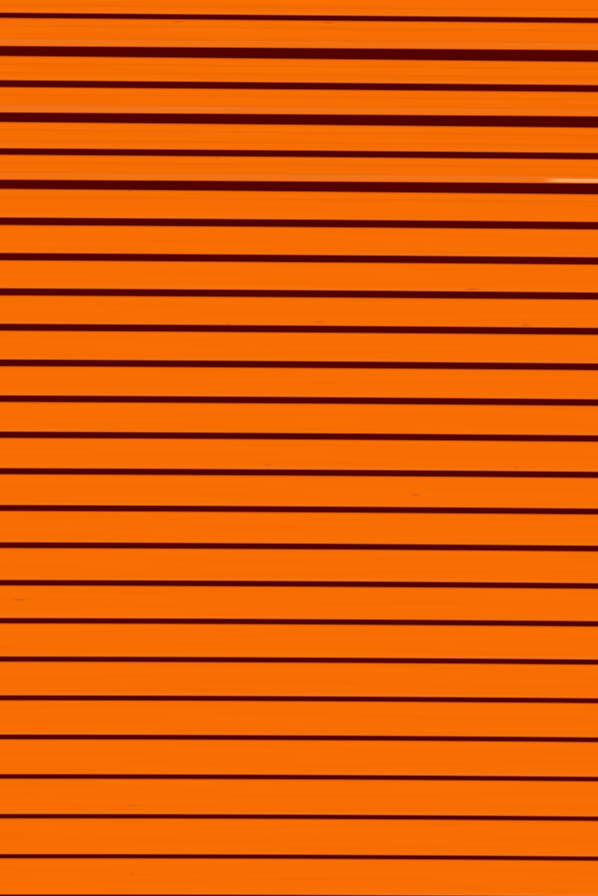
A Shadertoy shader for this texture:

```glsl
// Orange slatted shutter: 25 dark, slightly tilted gaps, spaced wider down the canvas.
// A quadratic gives each gap's height; its inverse finds the nearest gap, and
// layered sines and cellular specks add unevenness and wear.

float hash(vec2 p) {
    return fract(sin(dot(p, vec2(127.1, 311.7))) * 4375.85);
}

// Sparse flattened specks, one candidate per cell
float specks(vec2 p) {
    vec2 cell = floor(p);
    vec2 centre = 0.3 + 0.4 * vec2(hash(cell + 3.0), hash(cell + 7.0));
    vec2 radius = vec2(0.05 + 0.2 * hash(cell + 11.0), 0.05);
    float dist = length((fract(p) - centre) / radius);
    return step(0.93, hash(cell)) * (1.0 - smoothstep(0.2, 1.0, dist));
}

void mainImage(out vec4 fragColor, in vec2 fragCoord) {
    vec2 uv = fragCoord / iResolution.xy;
    float soft = max(768.0 / iResolution.y, 1.2) * 0.75;

    // Height measured downward in 768ths of the canvas, sheared by the tilt
    float y = 768.0 * (1.0 - uv.y);
    float side = uv.x - 0.5;
    y -= mix(2.0, 4.5, uv.y) * side + 2.5 * (1.0 - uv.y) * side * side;

    // Nearest gap: height = 14.5 + 28.6 n + 0.1163 n^2
    float root = sqrt(max(28.6 * 28.6 + 0.4652 * (y - 14.5), 0.0));
    float n = clamp(round((root - 28.6) / 0.2326), 0.0, 24.0);
    float shift = 1.4 * sin(0.29 * n) + 2.2 * exp(-(n - 1.0) * (n - 1.0))
                - 2.0 * exp(-2.0 * (n - 5.0) * (n - 5.0));
    float d = y - (14.5 + 28.6 * n + 0.1163 * n * n + shift);

    // Odd gaps near the top are heavier and widen to the right
    float top = step(n, 5.5);
    float heavy = top * mod(n, 2.0);
    float width = mix(7.6, 3.5, n / 24.0) + heavy * (2.0 + 1.5 * side)
                - 1.2 * top * (1.0 - heavy) - 1.8 * step(n, 0.5);
    float edge = abs(d) - 0.5 * width;
    float gap = 1.0 - smoothstep(-soft, soft, edge);

    // Painted face with faint horizontal brushing
    vec3 col = vec3(0.97, 0.43, 0.01);
    col += 0.006 * sin(y * 0.7 + 2.0 * sin(uv.x * 5.0 + n)) * sin(y * 0.23 + uv.x * 3.0);

    // Paler lip above each gap, broad over the heavy ones
    float lipHeight = 2.2 + 4.5 * heavy;
    float lip = step(d, 0.0) * (1.0 - smoothstep(lipHeight - soft, lipHeight + soft, edge));
    col = mix(col, vec3(0.95, 0.46, 0.11), lip * (0.65 + 0.25 * sin(n * 2.3 + uv.x * 4.0)));

    // Dull rim under the gap, and a faint seam on the upper slats
    float rim = step(0.0, d) * (1.0 - smoothstep(0.0, 1.8, edge));
    col = mix(col, vec3(0.80, 0.36, 0.12), 0.6 * rim);
    float seam = 1.0 - smoothstep(0.4, 1.6, abs(edge - 6.5));
    col = mix(col, vec3(0.88, 0.38, 0.05), 0.35 * seam * top);

    // Scuffs, plus one pale scrape on the sixth gap's lip at the right
    col = mix(col, vec3(0.80, 0.36, 0.12), 0.55 * specks(uv * vec2(12.0, 26.0)));
    float scrape = smoothstep(0.90, 0.94, uv.x) * (1.0 - smoothstep(1.0, 2.2, abs(d + 7.0)));
    col = mix(col, vec3(0.98, 0.66, 0.38), scrape * step(abs(n - 5.0), 0.5));

    // Gap shadow, a little redder along its borders
    vec3 shadow = mix(vec3(0.32, 0.01, 0.0), vec3(0.45, 0.08, 0.02), smoothstep(-1.2, 0.0, edge));
    fragColor = vec4(mix(col, shadow, gap), 1.0);
}
```
